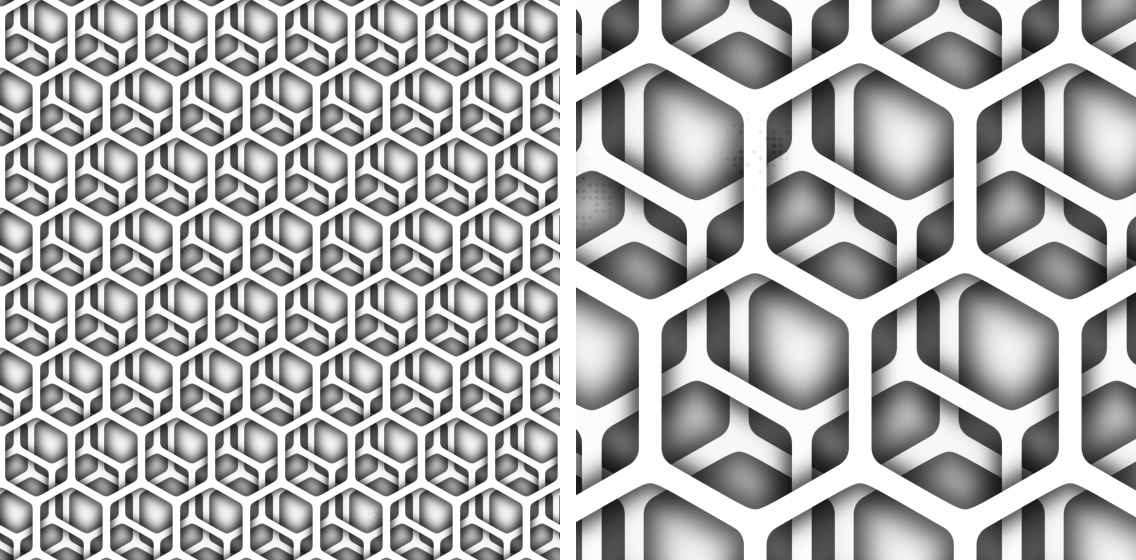
Left: the whole. Right: its middle third, enlarged.
Write a WebGL 2 fragment shader that draws this pattern.

```glsl
#version 300 es
precision highp float;
// Three stacked white hexagonal lattices, each shading the ones below, over a pale ground.
uniform vec2 u_resolution;
out vec4 outColor;

float hash(vec2 p) {
    vec3 q = fract(p.xyx * vec3(0.1031, 0.1030, 0.0973));
    q += dot(q, q.yzx + 33.33);
    return fract((q.x + q.y) * q.z);
}

float smoothMax(float a, float b, float k) {
    float h = max(k - abs(a - b), 0.0) / k;
    return max(a, b) + h * h * k * 0.25;
}

// Signed distance to the wall of one tall hexagon, with softened corners
float hexagon(vec2 q) {
    float side = abs(q.x) - 0.5;
    float slope = 0.5 * sqrt(q.x * q.x + 0.0012) + 0.866 * abs(q.y) - 0.558;
    return smoothMax(side, slope, 0.05);
}

// Gap to the nearest strut: positive in a hole, negative on the strut
float latticeGap(vec2 p, float halfWidth) {
    vec2 period = vec2(1.0, 2.0);
    vec2 even = mod(p + 0.5 * period, period) - 0.5 * period;
    vec2 odd = mod(p, period) - 0.5 * period;
    return -min(hexagon(even), hexagon(odd)) - halfWidth;
}

// Tight shadow on a strut, and wide shadow on the ground
float strutShade(float gap) {
    gap = max(gap, 0.0);
    return 1.0 - 0.6 * exp(-gap * gap * 150.0 - gap * 6.0);
}

float groundShade(float gap) {
    gap = max(gap, 0.0);
    return 1.0 - 0.6 * exp(-gap * gap * 60.0 - gap * 3.0);
}

// Faint specks gathered in a few scattered patches
float specks(vec2 uv) {
    vec2 patchId = floor(uv * 8.0);
    vec2 center = 0.3 + 0.4 * vec2(hash(patchId + 7.0), hash(patchId + 19.0));
    float nearby = smoothstep(0.25, 0.05, length(fract(uv * 8.0) - center));
    float chosen = step(0.88, hash(patchId + 3.0));
    float dotShape = smoothstep(0.45, 0.15, length(fract(uv * 256.0) - 0.5));
    return chosen * nearby * dotShape * step(0.6, hash(floor(uv * 256.0)));
}

void main() {
    vec2 uv = gl_FragCoord.xy / u_resolution;
    vec2 p = uv * 8.0 - vec2(0.02, 0.47);
    float edge = 6.0 / min(u_resolution.x, u_resolution.y);

    float top = latticeGap(p, 0.054);
    float middle = latticeGap(p - vec2(0.222, 0.48), 0.047);
    float bottom = latticeGap(p - vec2(0.424, 0.14), 0.045);

    // Ground, then the lattices from the lowest up
    float tone = 0.98 * groundShade(top) * groundShade(middle) * groundShade(bottom);
    float bottomTone = 0.97 * strutShade(top) * strutShade(middle);
    tone = mix(bottomTone, tone, smoothstep(-edge, edge, bottom));
    tone = mix(0.99 * strutShade(top), tone, smoothstep(-edge, edge, middle));
    tone = mix(0.995, tone, smoothstep(-edge, edge, top));

    tone -= 0.08 * specks(uv);
    outColor = vec4(vec3(tone), 1.0);
}
```
